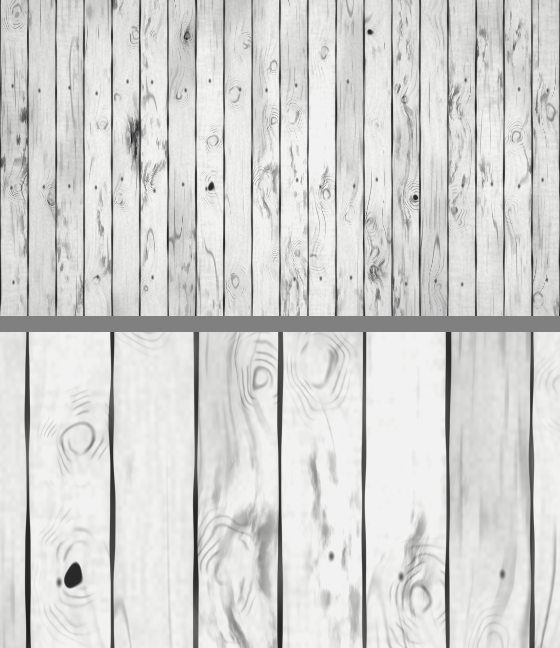
Top: the whole. Bottom: its middle third, enlarged.
Give the GLSL for this texture, as a WebGL 2 fragment shader.

```glsl
#version 300 es
precision highp float;

uniform vec2 u_resolution;
out vec4 fragColor;

float hash(vec2 p) {
    vec3 q = fract(vec3(p.xyx) * 0.1031);
    q += dot(q, q.yzx + 33.33);
    return fract((q.x + q.y) * q.z);
}

float noise(vec2 p) {
    vec2 cell = floor(p), f = fract(p);
    f = f * f * (3.0 - 2.0 * f);
    return mix(mix(hash(cell), hash(cell + vec2(1, 0)), f.x),
               mix(hash(cell + vec2(0, 1)), hash(cell + vec2(1, 1)), f.x), f.y);
}

float fbm(vec2 p) {
    float sum = 0.0, amp = 0.5;
    for (int i = 0; i < 4; i++) {
        sum += amp * noise(p);
        p = p * 2.03 + 17.3;
        amp *= 0.5;
    }
    return sum / 0.94;
}

// Knots of one plank: x = grain bulge, y = ring zone, z = rim line, w = dark hole
vec4 knots(vec2 uv, float plank, float px) {
    vec4 result = vec4(0.0);
    float slot = floor(uv.y / 2.8);
    vec2 bent = uv + 0.12 * (vec2(noise(uv * 4.0 + plank), noise(uv * 4.0 + plank + 50.0)) - 0.5);
    for (float j = -1.0; j <= 1.0; j++) {
        vec2 seed = vec2(plank * 3.7 + 5.0, slot + j + 40.0);
        if (hash(seed) < 0.45) continue;
        vec2 center = vec2(mix(0.15, 0.85, hash(seed + 11.0)),
                           (slot + j + mix(0.15, 0.85, hash(seed + 23.0))) * 2.8);
        vec2 rel = (bent - center) * vec2(1.0, mix(0.55, 0.9, hash(seed + 31.0)));
        float radius = mix(0.05, 0.17, hash(seed + 37.0));
        float d = length(rel);
        float zone = exp(-d * d * mix(3.0, 7.0, hash(seed + 41.0)));
        result.x += zone;
        result.y = max(result.y, zone * mix(0.35, 1.0, hash(seed + 53.0)));
        float rim = 1.0 - smoothstep(0.0, 0.025 + px, abs(d - radius));
        result.z = max(result.z, rim * smoothstep(0.25, 0.75, noise(uv * 5.0 + plank)));
        float hole = 1.0 - smoothstep(0.09 - px, 0.09 + px, d);
        result.w = max(result.w, hole * step(0.91, hash(seed + 67.0)));
    }
    return result;
}

// Small nail heads in loose rows
float nails(vec2 uv, float plank, float px) {
    float row = floor((uv.y + 0.55) / 3.5);
    vec2 seed = vec2(plank + 9.0, row + 70.0);
    vec2 center = vec2(mix(0.35, 0.65, hash(seed)),
                       row * 3.5 + 1.2 + 0.5 * (hash(seed + 5.0) - 0.5));
    float d = length((uv - center) * vec2(1.0, 0.6));
    return (1.0 - smoothstep(0.0, 0.04 + px, d)) * step(0.4, hash(seed + 8.0));
}

void main() {
    // One unit is the width of a plank, twenty across
    vec2 p = gl_FragCoord.xy * 20.0 / u_resolution.x;
    float px = 20.0 / u_resolution.x;
    float plank = floor(p.x);
    vec2 uv = vec2(p.x - plank, p.y);
    vec2 local = uv + vec2(plank * 7.31, hash(vec2(plank, 3.0)) * 50.0);
    vec4 knot = knots(uv, plank, px);

    // Painted base: plank tints, cloudy wear and a brighter middle
    vec2 fromCenter = gl_FragCoord.xy / u_resolution - 0.5;
    float shade = 0.95 + 0.06 * (hash(vec2(plank, 19.0)) - 0.5);
    shade -= 0.22 * dot(fromCenter, fromCenter);
    float wear = fbm(local * vec2(0.7, 0.3) + 31.0);
    shade -= 0.1 * smoothstep(0.45, 0.8, wear);

    // Long fine grain, bent around the knots
    float along = local.x + 0.3 * knot.x + 0.1 * noise(local * vec2(1.0, 0.5));
    float fine = noise(vec2(along * 17.0, local.y * 1.4));
    float worn = smoothstep(0.35, 0.65, wear);
    shade -= 0.04 * (fine - 0.4) + 0.1 * worn * smoothstep(0.65, 0.95, fine);

    // Broken rings and cathedral lines near knots
    float ring = 0.5 + 0.5 * sin(54.0 * (knot.x + 0.3 * local.x) + 6.0 * fbm(local * 2.5));
    float broken = smoothstep(0.35, 0.75, noise(local * vec2(5.0, 4.0)));
    float zone = smoothstep(0.1, 0.7, knot.y);
    shade -= zone * (0.025 + 0.2 * pow(ring, 3.0) * broken);
    shade -= 0.24 * knot.z;

    // Faint saw marks, paint texture and thin cracks
    float sawn = step(0.5, hash(vec2(plank, 47.0)));
    shade -= 0.04 * sawn * (noise(local * vec2(3.0, 13.0)) - 0.4);
    shade -= 0.04 * (noise(local * vec2(19.0, 15.0)) - 0.5);
    float crack = abs(noise(vec2(along * 3.0, local.y * 0.25)) - 0.5);
    float cracked = smoothstep(0.55, 0.8, noise(local * vec2(1.0, 0.6) + 80.0));
    shade -= 0.25 * cracked * (1.0 - smoothstep(0.0, 0.04, crack));

    // Streaky grime where the paint has worn off
    float grime = smoothstep(0.58, 0.85, fbm(local * vec2(1.1, 0.4) + 120.0));
    shade -= 0.45 * grime * smoothstep(0.45, 0.75, fbm(vec2(along * 9.0, local.y * 2.5)));

    shade = mix(shade, 0.25, 0.85 * nails(uv, plank, px));
    shade = mix(shade, 0.16, knot.w);

    // Narrow uneven gaps with softly shaded plank edges
    float seam = floor(p.x + 0.5);
    float wobble = 0.02 * (noise(vec2(seam * 5.0, p.y * 1.1)) - 0.5);
    float gapDistance = abs(p.x - seam - wobble);
    float gapWidth = 0.012 + 0.02 * noise(vec2(seam * 9.0, p.y * 2.0));
    shade -= 0.12 * exp(-gapDistance * 16.0) * noise(vec2(seam * 3.0, p.y * 2.0));
    float gap = 1.0 - smoothstep(gapWidth - 0.6 * px, gapWidth + 0.9 * px, gapDistance);
    float depth = mix(0.65, 1.0, noise(vec2(seam * 13.0, p.y * 1.5)));
    shade = mix(shade, 0.12, gap * depth);

    fragColor = vec4(clamp(shade, 0.1, 0.95) * vec3(1.0, 1.0, 0.997), 1.0);
}
```
